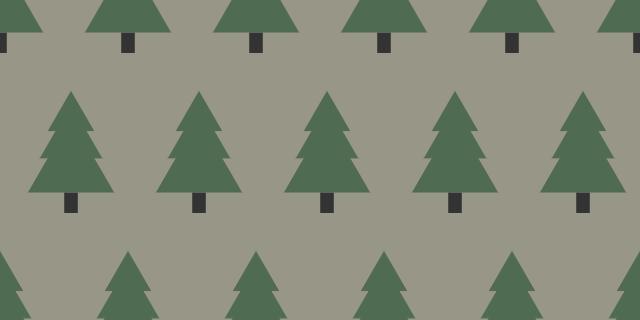
Give the GLSL for this pattern, as a Shadertoy shader.

```glsl
// Staggered rows of three-tiered fir trees with dark trunks on a flat ground.
#define COLUMNS 5.0
#define ROWS 2.0
#define ROW_START 0.275
#define ROW_SHIFT 0.5547
#define FOOT_HEIGHT 0.1234
#define SLOPE 0.5774
#define TRUNK_SIZE vec2(0.0212, 0.0640)
#define GROUND_COLOR vec3(0.596, 0.588, 0.529)
#define TREE_COLOR vec3(0.310, 0.420, 0.318)
#define TRUNK_COLOR vec3(0.200, 0.200, 0.200)

// Isosceles triangle with its base at y = 0
float triangleDistance(vec2 p, float height) {
    float side = (abs(p.x) - SLOPE * (height - p.y)) * inversesqrt(1.0 + SLOPE * SLOPE);
    return max(-p.y, side);
}

// Three overlapping tiers, growing larger towards the foot
float foliageDistance(vec2 p) {
    float lower = triangleDistance(p, 0.2335);
    float middle = triangleDistance(p - vec2(0.0, 0.1066), 0.1695);
    float upper = triangleDistance(p - vec2(0.0, 0.1920), 0.1258);
    return min(lower, min(middle, upper));
}

// Rectangle hanging below the foliage
float trunkDistance(vec2 p) {
    vec2 edge = abs(p + vec2(0.0, 0.5 * TRUNK_SIZE.y)) - vec2(TRUNK_SIZE.x, 0.5 * TRUNK_SIZE.y);
    return max(edge.x, edge.y);
}

float coverage(float distance, float pixel) {
    return clamp(0.5 - distance / pixel, 0.0, 1.0);
}

void mainImage(out vec4 fragColor, in vec2 fragCoord) {
    vec2 uv = fragCoord / iResolution.xy;
    float pixel = 1.0 / iResolution.y;
    float aspect = iResolution.x / iResolution.y;

    // Wrapping cells, with alternate rows shifted sideways
    float rowPosition = (uv.y - ROW_START) * ROWS;
    float shift = mod(floor(rowPosition), 2.0) < 0.5 ? ROW_SHIFT : 0.0;
    float across = fract(uv.x * COLUMNS - shift + 0.5) - 0.5;
    vec2 p = vec2(across * aspect / COLUMNS, fract(rowPosition) / ROWS - FOOT_HEIGHT);

    // Trunk first, then foliage
    vec3 color = mix(GROUND_COLOR, TRUNK_COLOR, coverage(trunkDistance(p), pixel));
    color = mix(color, TREE_COLOR, coverage(foliageDistance(p), pixel));
    fragColor = vec4(color, 1.0);
}
```
